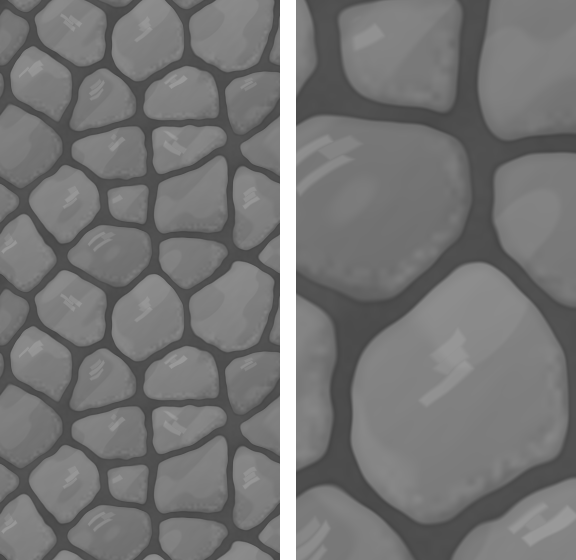
Left, the full canvas; right, a detail of the centre.
A Shadertoy shader for this texture:

```glsl
const float ROWS = 5.0;          // courses per tile; one tile is one canvas width
const float ROW_SHIFT = 0.15;
const vec2  JITTER = vec2(0.50, 0.32);
const float SIZE_SPREAD = 0.016; // unequal stone sizes
const float GAP = 0.0125;        // half width of the joints
const float ROUNDING = 0.012;
const float EDGE_BLUR = 0.003;
const float STONE = 0.483;
const float STONE_SPREAD = 0.045;
const float MORTAR = 0.305;
const float PLANE_LIGHT = 0.030;
const float RIM_DARK = 0.065;
const float GLINT = 0.085;
const float STIPPLE = 0.060;

vec2 hash2(vec2 p) {
    vec3 q = fract(p.xyx * vec3(0.1031, 0.1030, 0.0973));
    q += dot(q, q.yzx + 33.33);
    return fract((q.xx + q.yz) * q.zy);
}

// Two channels of value noise that repeat every unit
vec2 noise2(vec2 p, vec2 freq) {
    p *= freq;
    vec2 i = floor(p), f = fract(p);
    f = f * f * (3.0 - 2.0 * f);
    vec2 a = hash2(mod(i, freq)), b = hash2(mod(i + vec2(1, 0), freq));
    vec2 c = hash2(mod(i + vec2(0, 1), freq)), d = hash2(mod(i + 1.0, freq));
    return mix(mix(a, b, f.x), mix(c, d, f.x), f.y);
}

// Stone near p, picked by row and column steps: offset from p, size weight
vec3 stoneNear(vec2 p, vec2 cell, out vec2 id) {
    float row = floor(p.y * ROWS + ROW_SHIFT) + cell.y;
    float r = mod(row, ROWS);
    float count = (r == 0.0 || r == 2.0) ? 3.0 : 4.0;
    float start = 0.1 + 0.06 * mod(2.0 * r, ROWS);
    float col = floor((p.x - start) * count + 0.5) + cell.x;
    id = vec2(mod(col, count), r);
    vec2 h = hash2(id * 7.0 + 3.0) - 0.5;
    vec2 seed = vec2(start + (col + h.x * JITTER.x) / count,
                     (row + 0.5 - ROW_SHIFT + h.y * JITTER.y) / ROWS);
    return vec3(seed - p, SIZE_SPREAD * hash2(id * 5.0 + 41.0).x);
}

// Rounded distance to the joint; also gives the owning stone
float wall(vec2 p, out vec2 id, out vec2 local) {
    vec3 own = vec3(0.0);
    float best = 1e3;
    vec2 other;
    for (int j = -2; j <= 2; j++)
    for (int i = -2; i <= 2; i++) {
        vec3 s = stoneNear(p, vec2(i, j), other);
        float power = dot(s.xy, s.xy) - s.z;
        if (power < best) { best = power; own = s; id = other; }
    }
    float sum = 0.0;
    for (int j = -2; j <= 2; j++)
    for (int i = -2; i <= 2; i++) {
        vec3 s = stoneNear(p, vec2(i, j), other);
        float apart = length(s.xy - own.xy);
        if (apart > 0.001) {
            float border = (dot(s.xy, s.xy) - s.z - best) / (2.0 * apart);
            sum += exp(-border / ROUNDING);
        }
    }
    local = -own.xy;
    return -ROUNDING * log(sum);
}

// Short parallel brush dabs on the upper left of a stone
float glints(vec2 q, vec2 id) {
    vec2 h = hash2(id * 11.0 + 17.0);
    float angle = h.x < 0.35 ? -0.55 : 0.3 + 0.5 * h.y;
    vec2 dir = vec2(cos(angle), sin(angle));
    q -= vec2(-0.025, 0.035) + 0.02 * (h - 0.5);
    q = vec2(dot(q, dir), dot(q, vec2(-dir.y, dir.x)));
    float light = 0.0;
    for (int i = 0; i < 3; i++) {
        vec2 k = hash2(id * 13.0 + float(i) * 29.0 + 5.0);
        vec2 c = vec2(0.05 * (k.x - 0.5), 0.014 * (1.0 - float(i)));
        vec2 halfSize = vec2(0.010 + 0.028 * k.y, 0.003 + 0.005 * k.x);
        vec2 e = abs(q - c) - halfSize;
        float d = length(max(e, 0.0)) + min(max(e.x, e.y), 0.0);
        light = max(light, (1.0 - smoothstep(-0.002, 0.004, d)) * (0.45 + 0.55 * k.y));
    }
    return light * step(0.2, h.y);
}

void mainImage(out vec4 fragColor, in vec2 fragCoord) {
    vec2 p = fragCoord / iResolution.x;
    vec2 warped = p + 0.034 * (noise2(p, vec2(9.0)) - 0.5)
                    + 0.009 * (noise2(p, vec2(31.0)) - 0.5);
    vec2 id, q;
    float inside = wall(warped, id, q) - GAP;

    // Stone body: own tone, slanted brush planes, light from above
    vec2 slant = vec2(p.x - p.y, p.x + p.y);
    vec2 brush = noise2(slant, vec2(13.0, 6.0));
    vec2 grain = noise2(p, vec2(96.0));
    float stone = STONE + STONE_SPREAD * (hash2(id * 3.0 + 23.0).y - 0.4);
    stone += PLANE_LIGHT * (smoothstep(0.45, 0.58, brush.x) - 0.4);
    stone += 0.02 * clamp(dot(q, vec2(-4.0, 9.0)), -1.0, 1.0);
    stone += 0.012 * (noise2(slant, vec2(44.0, 15.0)).y - 0.5);

    // Dark rim, rough lower right band and glints
    float lower = smoothstep(-0.03, 0.05, dot(q, vec2(0.5, -0.7)));
    stone -= RIM_DARK * (1.0 - smoothstep(0.0, 0.017, inside)) * (0.45 + 0.55 * lower);
    float band = smoothstep(0.0, 0.01, inside) * (1.0 - smoothstep(0.02, 0.04, inside));
    stone += STIPPLE * band * lower * (grain.x - 0.5);
    stone += GLINT * glints(q, id) * smoothstep(0.01, 0.018, inside);

    // Mortar, a little darker along the stones
    float mortar = MORTAR + 0.035 * (brush.y - 0.4) + 0.012 * (grain.y - 0.5);
    mortar -= 0.025 * smoothstep(-0.008, 0.0, inside);

    float blur = max(EDGE_BLUR, 0.7 / iResolution.x);
    float value = mix(mortar, stone, smoothstep(-blur, blur, inside));
    fragColor = vec4(vec3(value), 1.0);
}
```
